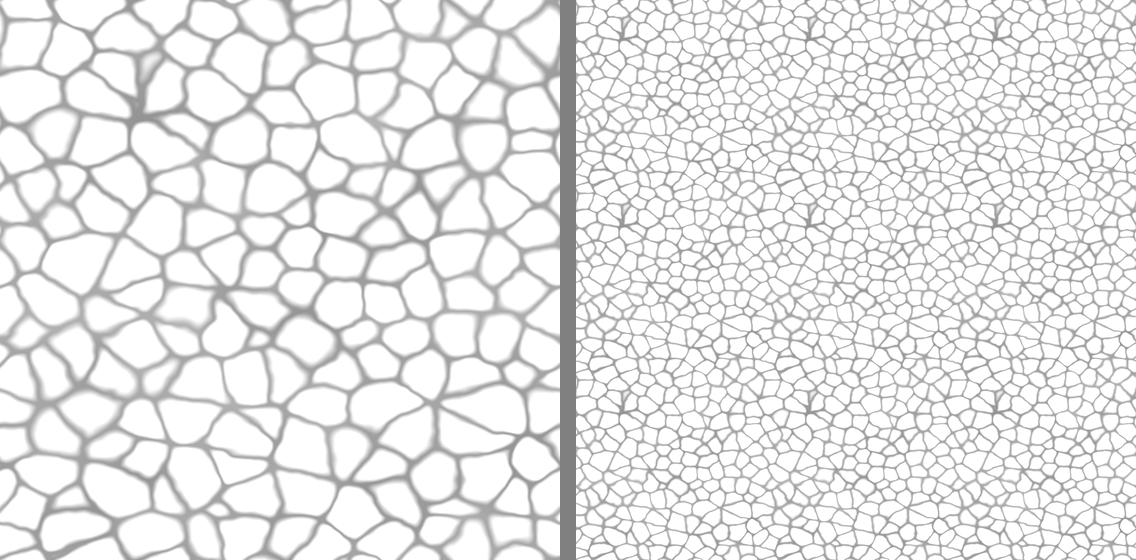
Left, the tile; right, the same tile 3 across and 3 down.
Reproduce this texture map procedurally as a WebGL 1 fragment shader.

```glsl
precision highp float;
// Tiling wall of rounded white stones separated by soft grey grooves.

uniform vec2 u_resolution;

const vec2 GRID = vec2(12.0, 14.0);         // stones across and up, rows must be even
const float JITTER = 0.88;                  // scatter of the stone centres
const float STAGGER = 0.5;                  // shift of every other row
const float SIZE_SPREAD = 0.34;             // difference between small and large stones
const float CORNER_SHARPNESS = 18.0;        // lower values round the corners more
const float COARSE_WARP = 0.17;             // bulges of the outlines
const float FINE_WARP = 0.05;               // small chips of the outlines
const vec2 GROOVE_WIDTH = vec2(0.055, 0.160); // narrowest and widest, in cells
const vec2 STONE_SOFTNESS = vec2(0.85, 1.55); // crisp and hazy stones
const vec2 GROOVE_GREY = vec2(0.58, 0.70);  // darkest and lightest groove floor
const float STONE_WHITE = 1.0;

float hash(vec2 p) {
  return fract(sin(dot(p, vec2(127.1, 311.7))) * 43758.5453);
}

vec2 wrapCell(vec2 cell, vec2 period) {
  return floor(mod(cell + 0.5, period));
}

// Value noise that repeats after a whole number of cells.
float noise(vec2 p, vec2 period, float seed) {
  vec2 cell = floor(p);
  vec2 f = fract(p);
  f = f * f * (3.0 - 2.0 * f);
  float a = hash(wrapCell(cell, period) + seed);
  float b = hash(wrapCell(cell + vec2(1.0, 0.0), period) + seed);
  float c = hash(wrapCell(cell + vec2(0.0, 1.0), period) + seed);
  float d = hash(wrapCell(cell + vec2(1.0, 1.0), period) + seed);
  return mix(mix(a, b, f.x), mix(c, d, f.x), f.y);
}

float gridNoise(vec2 p, float scale, float seed) {
  return noise(p * scale, GRID * scale, seed);
}

vec2 warp(vec2 p) {
  vec2 coarse = vec2(gridNoise(p, 2.0, 3.7), gridNoise(p, 2.0, 19.3)) - 0.5;
  vec2 fine = vec2(gridNoise(p, 5.0, 7.1), gridNoise(p, 5.0, 31.9)) - 0.5;
  return p + COARSE_WARP * coarse + FINE_WARP * fine;
}

// Centre of the stone in xy, its size weight in z.
vec3 stone(vec2 cell) {
  vec2 id = wrapCell(cell, GRID);
  vec2 offset = vec2(hash(id + 11.3), hash(id + 47.9)) - 0.5;
  vec2 centre = cell + 0.5 + JITTER * offset;
  centre.x += STAGGER * (mod(id.y, 2.0) - 0.5);
  return vec3(centre, SIZE_SPREAD * hash(id + 83.2));
}

// Rounded distance to the stone border in x, random value of the stone in y.
vec2 stoneBorder(vec2 p) {
  vec2 base = floor(p);
  vec2 owner = vec2(0.0);
  vec2 ownerCell = base;
  float ownerPower = 100.0;
  for (int j = -2; j <= 2; j++) {
    for (int i = -2; i <= 2; i++) {
      vec2 cell = base + vec2(float(i), float(j));
      vec3 s = stone(cell);
      vec2 r = s.xy - p;
      float power = dot(r, r) - s.z;
      if (power < ownerPower) {
        ownerPower = power;
        owner = r;
        ownerCell = cell;
      }
    }
  }

  // Smooth minimum of the distances to all the dividing lines.
  float sum = 0.0;
  for (int j = -2; j <= 2; j++) {
    for (int i = -2; i <= 2; i++) {
      vec3 s = stone(base + vec2(float(i), float(j)));
      vec2 r = s.xy - p;
      float gap = length(r - owner);
      if (gap > 0.001) {
        float edge = (dot(r, r) - s.z - ownerPower) / (2.0 * gap);
        sum += exp(-CORNER_SHARPNESS * edge);
      }
    }
  }
  float border = -log(max(sum, 1e-9)) / CORNER_SHARPNESS;
  return vec2(border, hash(wrapCell(ownerCell, GRID) + 61.7));
}

void main() {
  vec2 p = gl_FragCoord.xy / u_resolution * GRID;
  vec2 border = stoneBorder(warp(p));

  // Groove width drifts over the wall; a few stones fade more softly.
  float drift = 0.65 * gridNoise(p, 1.0, 5.3) + 0.35 * gridNoise(p, 4.0, 23.1);
  float haze = pow(border.y, 4.0);
  float width = mix(GROOVE_WIDTH.x, GROOVE_WIDTH.y, drift)
              * mix(STONE_SOFTNESS.x, STONE_SOFTNESS.y, haze);

  float ramp = clamp(border.x / width, 0.0, 1.0);
  ramp = mix(ramp, smoothstep(0.0, 1.0, ramp), 0.5);
  float floorGrey = mix(GROOVE_GREY.x, GROOVE_GREY.y, gridNoise(p, 1.0, 41.7));
  gl_FragColor = vec4(vec3(mix(floorGrey, STONE_WHITE, ramp)), 1.0);
}
```
